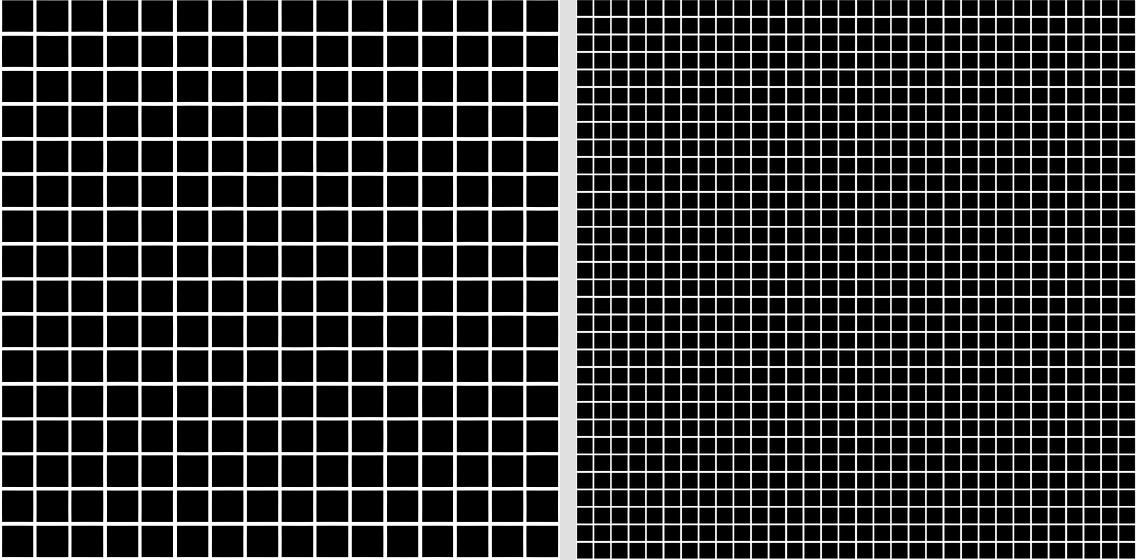
Left: one tile. Right: repeated 2 by 2.
This pattern is drawn by a Shadertoy shader. Its source:

```glsl
// Seamless grid of black square tiles parted by thin, slightly uneven white lines.

#define COUNT 16.0                  // tiles across and down
#define LINE_WIDTH 0.102            // mean line width, in tiles
#define WIDTH_VARIATION 0.014       // spread of width from line to line
#define SHIFT_VARIATION 0.006       // spread of position from line to line
#define WOBBLE 0.006                // unevenness along each line
#define GRID_OFFSET vec2(0.0, 0.034)
#define TILE_COLOR vec3(0.0)
#define LINE_COLOR vec3(1.0)

// Random value from -1 to 1
float hash(float n) {
    return 2.0 * fract(sin(n * 127.1 + 3.7) * 4375.85) - 1.0;
}

// 1D gradient noise that wraps after COUNT units
float wrappedNoise(float x, float seed) {
    float cell = floor(x);
    float f = x - cell;
    float left = hash(mod(cell, COUNT) + seed) * f;
    float right = hash(mod(cell + 1.0, COUNT) + seed) * (f - 1.0);
    return mix(left, right, f * f * f * (f * (f * 6.0 - 15.0) + 10.0));
}

// Coverage of the nearest line; 'across' and 'along' are in tiles
float lineCoverage(float across, float along, float pixel, float seed) {
    float nearest = round(across);
    float id = mod(nearest, COUNT) + seed;
    float center = nearest + SHIFT_VARIATION * hash(id)
                 + WOBBLE * wrappedNoise(along, id * 19.0);
    float width = LINE_WIDTH + WIDTH_VARIATION * hash(id + 53.0);
    float edgeDistance = abs(across - center) - 0.5 * width;
    return clamp(0.5 - edgeDistance / pixel, 0.0, 1.0);
}

void mainImage(out vec4 fragColor, in vec2 fragCoord) {
    vec2 p = fragCoord / iResolution.xy * COUNT - GRID_OFFSET;
    vec2 pixel = COUNT / iResolution.xy;

    float vertical = lineCoverage(p.x, p.y, pixel.x, 11.0);
    float horizontal = lineCoverage(p.y, p.x, pixel.y, 137.0);

    // Union of both line sets
    float lines = 1.0 - (1.0 - vertical) * (1.0 - horizontal);
    fragColor = vec4(mix(TILE_COLOR, LINE_COLOR, lines), 1.0);
}
```
